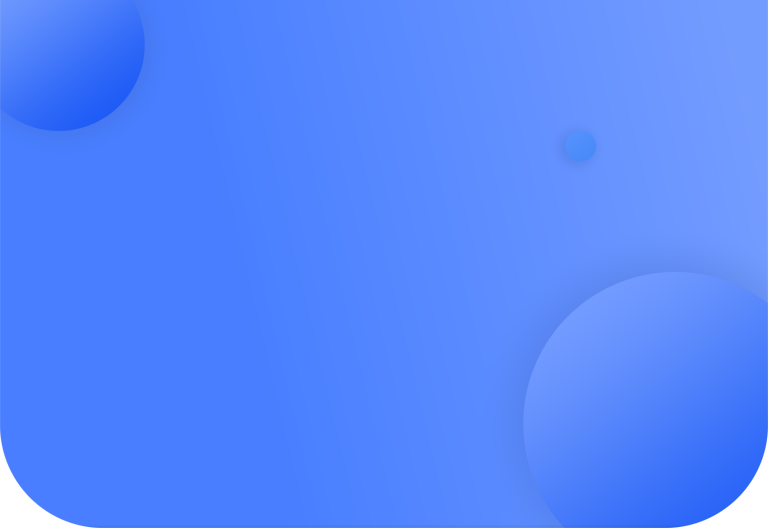
A WebGL 2 fragment shader for this background:

```glsl
#version 300 es
precision highp float;
// Blue gradient card with rounded lower corners and three softly shadowed discs.
uniform vec2 u_resolution;
out vec4 fragColor;

const vec3 LIGHT = vec3(0.45, 0.61, 1.0);
const vec3 BASE = vec3(0.282, 0.494, 1.0);
const vec3 DEEP = vec3(0.12, 0.36, 0.965);

// Antialiased coverage of a signed distance.
float coverage(float dist) {
    float halfPixel = 0.75 / u_resolution.y;
    return smoothstep(halfPixel, -halfPixel, dist);
}

// Paints a blurred shadow, then a disc shaded along a diagonal.
vec3 paintDisc(vec3 under, vec2 p, vec2 center, float radius,
               vec3 from, vec3 to, vec2 shadowShift, float blur) {
    vec2 q = p - center;
    float shadow = smoothstep(blur, -blur, length(q - shadowShift) - radius);
    under = mix(under, vec3(0.24, 0.39, 0.76), 0.38 * shadow);
    float t = 0.5 + 0.5 * dot(q, vec2(0.6, -0.8)) / radius;
    vec3 fill = mix(from, to, smoothstep(0.0, 1.0, t) * 0.4 + t * 0.6);
    return mix(under, fill, coverage(length(q) - radius));
}

// Rectangle from the lower left corner up past the top, with rounded lower corners.
float cardDistance(vec2 p, float width, float radius) {
    vec2 q = vec2(abs(p.x - 0.5 * width) - 0.5 * width, -p.y) + radius;
    return length(max(q, 0.0)) + min(max(q.x, q.y), 0.0) - radius;
}

void main() {
    vec2 p = gl_FragCoord.xy / u_resolution.y;
    float width = u_resolution.x / u_resolution.y;
    // Keep the layout tied to both canvas edges.
    vec2 s = vec2(p.x * 1.4545 / width, p.y);

    // Slanted background gradient
    float slope = dot(s, vec2(0.973, 0.23));
    vec3 color = mix(BASE, LIGHT, clamp((slope - 0.53) / 1.02, 0.0, 1.0));

    // Upper left, lower right and small discs
    color = paintDisc(color, s, vec2(0.111, 0.915), 0.163,
                      LIGHT, DEEP, vec2(0.006, -0.006), 0.045);
    color = paintDisc(color, s, vec2(1.279, 0.197), 0.288,
                      LIGHT, DEEP, vec2(-0.008, 0.008), 0.085);
    color = paintDisc(color, s, vec2(1.1, 0.7235), 0.029,
                      vec3(0.33, 0.57, 0.99), vec3(0.28, 0.54, 0.975),
                      vec2(-0.007, -0.004), 0.025);

    // Faint shade along the bottom edge, then the white corners
    color *= 1.0 - 0.07 * smoothstep(0.008, 0.0, s.y);
    color = mix(vec3(1.0), color, coverage(cardDistance(s, 1.4545, 0.195)));
    fragColor = vec4(color, 1.0);
}
```
